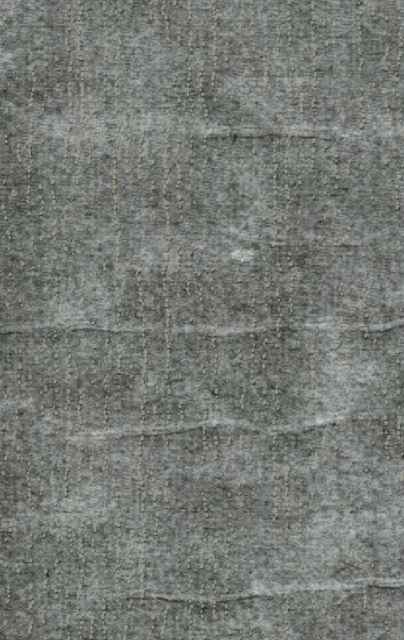
This texture is drawn by a Shadertoy shader. Its source:

```glsl
// Smooth grey tree bark: a mottled, fine-grained tone field with pale patches,
// crossed by vertical chains of tan pores, a few wrinkled horizontal creases
// and small knots. All detail is value noise over a sine hash.

const vec3 DARK_BARK = vec3(0.35, 0.36, 0.34);
const vec3 PALE_BARK = vec3(0.67, 0.69, 0.69);
const vec3 PORE_TAN = vec3(0.64, 0.61, 0.54);

float hash(vec2 p) {
    return fract(sin(dot(p, vec2(127.1, 311.7))) * 43758.5453);
}

float noise(vec2 p) {
    vec2 i = floor(p), f = fract(p);
    f = f * f * (3.0 - 2.0 * f);
    return mix(mix(hash(i), hash(i + vec2(1, 0)), f.x),
               mix(hash(i + vec2(0, 1)), hash(i + vec2(1, 1)), f.x), f.y);
}

float fbm(vec2 p) {
    float sum = 0.0, amp = 0.5;
    for (int i = 0; i < 5; i++) {
        sum += amp * noise(p);
        p = p * 2.03 + 17.3;
        amp *= 0.5;
    }
    return sum / 0.97;
}

float bell(float x, float width) {
    x /= width;
    return exp(-x * x);
}

// Beads strung along wavering columns; density is the share of cells filled
float pores(vec2 p, vec2 cells, vec2 radius, float density, float seed) {
    p.x += 0.012 * (noise(p * vec2(9.0, 16.0) + seed) - 0.5)
         + 0.005 * (noise(p * vec2(30.0, 75.0) + seed) - 0.5);
    vec2 id = floor(p * cells);
    float column = hash(vec2(id.x, seed));
    float run = noise(vec2(id.x * 7.3 + seed, p.y * 9.0));
    float filled = step(hash(id + seed), density * smoothstep(0.25, 0.75, run) * (0.3 + 1.2 * column));
    vec2 jitter = vec2(hash(id + seed + 3.1), hash(id + seed + 8.7)) - 0.5;
    vec2 d = (fract(p * cells) - 0.5 - jitter * vec2(0.2, 0.35)) / cells;
    float size = 0.65 + 0.6 * hash(id + seed + 5.9);
    return filled * (1.0 - smoothstep(0.5, 1.25, length(d / (radius * size))));
}

// Dark broken fold with a streaked, pale swelling above it
float crease(vec2 p, vec2 span, float height, float slope, float seed) {
    float middle = 0.5 * (span.x + span.y);
    float wave = 0.018 * (noise(vec2(p.x * 9.0, seed)) - 0.5)
               + 0.005 * (noise(vec2(p.x * 45.0, seed)) - 0.5);
    float d = p.y - height - slope * (p.x - middle) - wave;
    float fade = smoothstep(span.x - 0.02, span.x + 0.06, p.x)
               * (1.0 - smoothstep(span.y - 0.06, span.y + 0.02, p.x));
    float streak = noise(vec2(p.x * 16.0 + seed, d * 240.0 + 2.0 * noise(p * 30.0)));
    float broken = smoothstep(0.15, 0.65, noise(vec2(p.x * 22.0, seed + 4.0)));
    float fold = -0.17 * bell(d, 0.0024) * (0.3 + 0.7 * broken);
    float swelling = bell(d - 0.009, 0.008) * (0.23 * streak - 0.045);
    float shade = -0.045 * bell(d + 0.010, 0.009);
    return fade * (fold + swelling + shade);
}

// Raised grey button in a dark, ragged ring
float knot(vec2 p, vec2 center, float radius) {
    vec2 d = p - center;
    float r = length(d) / radius + 0.5 * (noise(p * 160.0) - 0.5);
    float ring = bell(r - 1.0, 0.35) * (0.65 - 0.35 * d.y / radius);
    return 0.07 * bell(r, 0.6) - 0.16 * ring;
}

float barkTone(vec2 p) {
    float tone = 0.457;
    tone += 0.20 * (fbm(p * vec2(9.0, 13.0)) - 0.5);
    // Fine grain, from flat weave down to speckle
    tone += 0.10 * (noise(p * vec2(65.0, 260.0)) - 0.5);
    tone += 0.08 * (noise(p * vec2(210.0, 60.0) + 9.0) - 0.5);
    tone += 0.12 * (noise(p * vec2(140.0, 170.0) + 31.0) - 0.5);
    tone += 0.17 * (noise(p * vec2(330.0, 390.0) + 57.0) - 0.5);
    // Pale, ragged patches
    float patches = fbm(p * vec2(8.0, 15.0) + 43.0) + 0.16 * (noise(p * 130.0) - 0.5);
    tone += 0.095 * smoothstep(0.56, 0.72, patches);
    // Dark pits
    float pits = noise(p * vec2(120.0, 190.0) + 71.0);
    return tone - 0.10 * smoothstep(0.78, 0.95, pits);
}

void mainImage(out vec4 fragColor, in vec2 fragCoord) {
    vec2 p = fragCoord / iResolution.y;
    float width = iResolution.x / iResolution.y;
    float across = p.x / width;
    float tone = barkTone(p);

    // Creases: left end, right end, height, slope
    vec4 folds[5] = vec4[5](vec4(0.29, 0.57, 0.780, -0.02), vec4(0.38, 0.59, 0.612, 0.02),
                            vec4(-0.1, 0.75, 0.480, 0.01), vec4(0.12, 0.63, 0.325, 0.05),
                            vec4(0.12, 0.70, 0.068, 0.06));
    for (int i = 0; i < 5; i++)
        tone += crease(p, folds[i].xy, folds[i].z, folds[i].w, 13.0 * float(i) + 2.0);

    // One main knot, scattered small ones and a pale scar
    tone += knot(p, vec2(0.335, 0.394), 0.009);
    for (int i = 0; i < 7; i++) {
        vec2 seed = vec2(float(i), 4.7);
        vec2 center = vec2(hash(seed) * width, hash(seed + 21.0));
        tone += knot(p, center, mix(0.003, 0.006, hash(seed + 35.0)));
    }
    float scar = length((p - vec2(0.38, 0.603)) / vec2(0.021, 0.013)) + 0.9 * (noise(p * 95.0) - 0.5);
    tone += 0.17 * (1.0 - smoothstep(0.7, 1.1, scar));

    // Pore chains, densest left of centre, each bead with a shadow below
    float density = 0.35 + 0.6 * bell(across - 0.38, 0.32);
    vec2 lift = vec2(-0.0012, 0.0028);
    vec2 chain = vec2(52.0, 125.0), bead = vec2(0.0027, 0.0039);
    float beads = pores(p, chain, bead, density, 11.0);
    float shadow = pores(p + lift, chain, bead, density, 11.0);
    float specks = pores(p, vec2(95.0, 150.0), vec2(0.0021, 0.0023), 0.55 * density, 37.0);
    tone -= 0.09 * shadow * (1.0 - beads);

    // Trunk rounds away at the sides
    tone -= 0.035 * (bell(across, 0.10) + 0.5 * bell(across - 1.0, 0.06));

    vec3 color = mix(DARK_BARK, PALE_BARK, (tone - 0.355) / 0.325);
    color += vec3(-0.010, 0.004, -0.002) * smoothstep(0.45, 0.65, fbm(p * 11.0 + 83.0));
    color = mix(color, PORE_TAN, 0.75 * beads);
    color = mix(color, PORE_TAN, 0.55 * specks);
    fragColor = vec4(clamp(color, 0.0, 1.0), 1.0);
}
```
